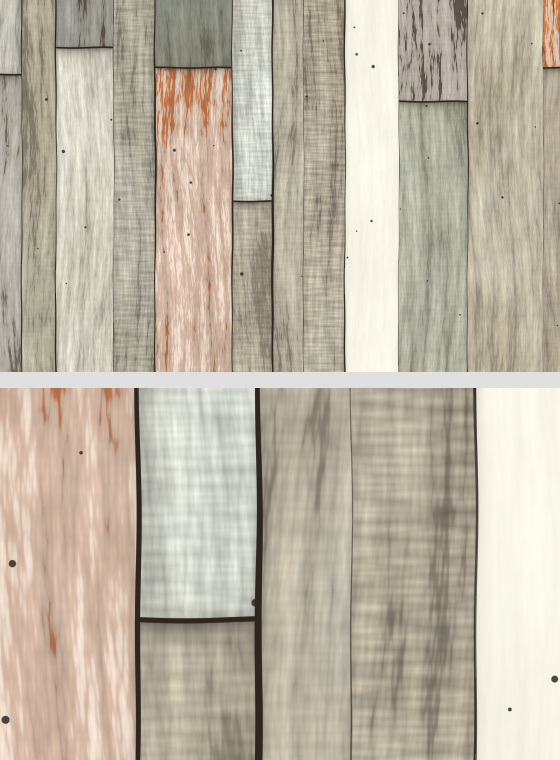
Top: the whole. Bottom: its middle third, enlarged.
Reproduce this texture procedurally as a Shadertoy shader.

```glsl
// A wall of upright weathered planks: grey wood, one white and one flaking orange board.

const int COLUMNS = 12;
const vec3 SHADOW = vec3(0.18, 0.15, 0.12);
const vec3 CRACK = vec3(0.33, 0.30, 0.26);
const vec3 ORANGE = vec3(0.82, 0.49, 0.29);
const vec3 BARE = vec3(0.84, 0.80, 0.75);

// Column borders, gap strength at each border, height where a column is cut
const float BORDER[13] = float[](0.0, 0.039, 0.100, 0.203, 0.277, 0.415, 0.487,
                                 0.542, 0.616, 0.712, 0.835, 0.970, 1.0);
const float GAP[13] = float[](0.0, 0.5, 0.6, 0.3, 0.8, 0.7, 1.0, 0.25, 0.6, 0.25, 0.5, 0.15, 0.0);
const float CUT[12] = float[](0.80, 2.0, 0.872, 2.0, 0.818, 0.459, 2.0, 2.0, 2.0, 0.727, 2.0, 0.818);
const float SAW[12] = float[](0.1, 0.2, 0.1, 0.8, 0.1, 0.6, 0.3, 1.0, 0.1, 0.2, 0.1, 0.2);

// Plank tint, with wear in the last component
const vec4 LOWER[12] = vec4[](
    vec4(0.69, 0.67, 0.63, 0.6), vec4(0.69, 0.67, 0.59, 0.3), vec4(0.81, 0.79, 0.73, 0.1),
    vec4(0.67, 0.65, 0.59, 0.3), vec4(0.80, 0.69, 0.61, 0.1), vec4(0.70, 0.67, 0.60, 0.2),
    vec4(0.70, 0.67, 0.60, 0.3), vec4(0.67, 0.64, 0.57, 0.3), vec4(0.98, 0.97, 0.91, 0.0),
    vec4(0.67, 0.67, 0.60, 0.1), vec4(0.74, 0.71, 0.63, 0.1), vec4(0.67, 0.63, 0.56, 0.1));
const vec4 UPPER[6] = vec4[](
    vec4(0.77, 0.76, 0.72, 0.1), vec4(0.58, 0.57, 0.54, 0.9), vec4(0.52, 0.53, 0.48, 0.2),
    vec4(0.78, 0.79, 0.75, 0.0), vec4(0.70, 0.67, 0.64, 1.2), vec4(0.78, 0.60, 0.49, 0.9));

vec2 hash2(vec2 p) {
    vec3 q = fract(p.xyx * vec3(0.1031, 0.1030, 0.0973));
    q += dot(q, q.yzx + 33.33);
    return fract((q.xx + q.yz) * q.zy);
}

// Cellular noise: distance to the nearest scattered point
float cells(vec2 p) {
    vec2 id = floor(p), f = fract(p);
    float nearest = 2.0;
    for (int y = -1; y <= 1; y++)
        for (int x = -1; x <= 1; x++) {
            vec2 o = vec2(x, y);
            vec2 r = o + hash2(id + o) - f;
            nearest = min(nearest, dot(r, r));
        }
    return sqrt(nearest);
}

// Wood fibre: layers of cells drawn out upwards
float fibres(vec2 p, float seed) {
    vec2 q = vec2(p.x * 32.0 + 0.4 * sin(p.y * 6.0 + seed), p.y * 2.2) + seed * 5.0;
    float sum = 0.0, amp = 0.5;
    for (int i = 0; i < 4; i++) {
        sum += amp * (cells(q) - 0.45);
        q = q * vec2(2.0, 2.6) + 17.0;
        amp *= 0.8;
    }
    return sum;
}

// Soft stains from layered, bent sines
float stains(vec2 p) {
    float sum = 0.0, amp = 0.5;
    for (int i = 0; i < 5; i++) {
        p = mat2(0.8, 0.6, -0.6, 0.8) * p * 1.7 + 0.7 * sin(p.yx * 1.3);
        sum += amp * sin(p.x) * sin(p.y);
        amp *= 0.65;
    }
    return sum;
}

// Sparse small nail holes
float nailHoles(vec2 p, float px) {
    vec2 g = p / 0.07, id = floor(g);
    vec2 pick = hash2(id + 71.0);
    float d = length(fract(g) - 0.2 - 0.6 * hash2(id)) * 0.07;
    float radius = mix(0.0015, 0.0045, pick.y * pick.y);
    return step(pick.x, 0.13) * (1.0 - smoothstep(radius - px, radius + px, d));
}

// Dark joint with a soft shadow beside it
float joint(float d, float strength, float px) {
    float w = 0.0034 * strength;
    float line = 1.0 - smoothstep(w - px, w + px, d);
    return max(line * min(1.0, 0.45 + strength), 0.3 * strength * exp(-d / 0.006));
}

vec3 plank(vec2 p, vec4 kind, float saw, float edge, float seed) {
    float fibre = fibres(p, seed);
    float stain = stains(p * vec2(6.0, 3.0) + seed);
    float marks = cells(vec2(p.x * 13.0, p.y * 120.0) + seed * 3.0) - 0.45;
    float rough = mix(1.0, 0.15, smoothstep(0.85, 0.95, kind.r));
    vec3 col = kind.rgb;

    // Flaking paint, kept best along the edge and near the top
    float painted = smoothstep(0.06, 0.10, kind.r - kind.g);
    float keep = fibre + 0.25 * stain + 0.2 * exp(-edge / 0.02) + 0.2 * smoothstep(0.45, 0.85, p.y);
    col = mix(col, BARE, painted * 0.6 * smoothstep(0.05, 0.2, -fibre));
    col = mix(col, ORANGE, painted * 0.9 * smoothstep(0.2, 0.32, keep));

    // Grain, stains and saw marks
    col *= 1.0 - rough * (0.42 * fibre + 0.13 * stain + 0.26 * saw * marks);
    col += rough * stain * vec3(0.012, 0.0, -0.015);
    float crack = smoothstep(0.10, 0.32, fibre + 0.25 * stain);
    return mix(col, CRACK, min(crack * kind.a, 0.9));
}

void mainImage(out vec4 fragColor, in vec2 fragCoord) {
    float px = 0.8 / iResolution.y;
    float aspect = iResolution.x / iResolution.y;
    vec2 p = fragCoord / iResolution.y;
    float x = p.x / aspect + 0.0008 * sin(p.y * 9.0) + 0.0005 * sin(p.y * 31.0);

    // Find the column, and which cut column it is
    int k = 0, piece = 0;
    for (int i = 1; i < COLUMNS; i++)
        if (x > BORDER[i]) {
            if (CUT[i - 1] < 1.0) piece++;
            k = i;
        }
    float left = (x - BORDER[k]) * aspect;
    float right = (BORDER[k + 1] - x) * aspect;
    float rise = p.y - CUT[k] + 0.001 * sin(p.x * 40.0);
    bool isUpper = rise > 0.0;

    vec4 kind = LOWER[k];
    if (isUpper) kind = UPPER[piece];
    float seed = float(k) * 7.3 + (isUpper ? 3.1 : 0.0);
    vec3 col = plank(p, kind, SAW[k], left, seed);
    col = mix(col, SHADOW, 0.85 * nailHoles(p, px));

    // Shadow cast under an upper plank, then the joints
    if (!isUpper) col *= 1.0 - 0.35 * exp(rise / 0.012);
    float vary = 0.8 + 0.25 * sin(p.y * 7.0 + float(k));
    float dark = max(joint(max(left, 0.0), GAP[k] * vary, px) * step(0.01, GAP[k]),
                     joint(max(right, 0.0), GAP[k + 1] * vary, px) * step(0.01, GAP[k + 1]));
    dark = max(dark, joint(abs(rise), 0.7, px));
    fragColor = vec4(clamp(mix(col, SHADOW, dark), 0.0, 1.0), 1.0);
}
```
